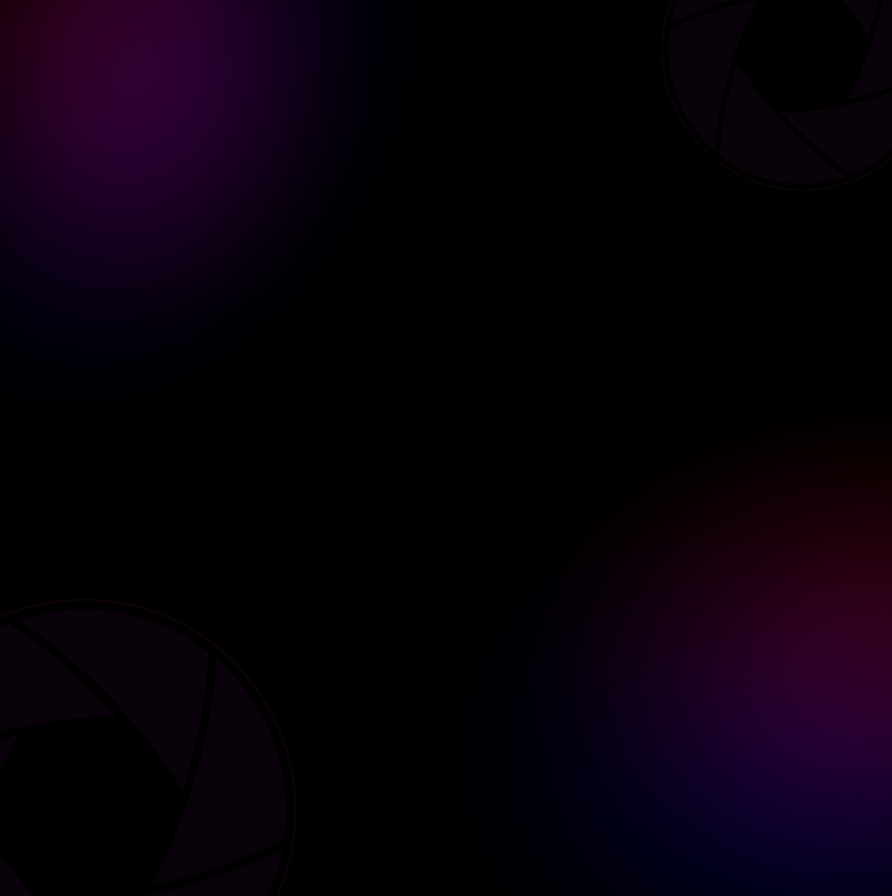
This background is drawn by a Shadertoy shader. Its source:

```glsl
// Dark backdrop with two violet corner glows and two faint camera apertures.

// Glows: lengths are in canvas heights; red and blue spread separately
const float RED_PEAK = 0.23;
const float RED_FLOOR = 0.04;
const float BLUE_PEAK = 0.21;
const float BLUE_FLOOR = 0.018;

// Apertures: lengths are relative to the disc radius
const vec3 BLADE_COLOR = vec3(0.040, 0.006, 0.038);
const vec3 RING_COLOR = vec3(0.050, 0.006, 0.038);
const int BLADES = 6;
const float BLADE_TURN = 0.628;
const float HOLE_APOTHEM = 0.44;
const float ARC_RADIUS = 2.8;
const float SEAM_HALF = 0.02;
const float SEAM_START = -0.25;
const float RING_RADIUS = 1.047;
const float RING_HALF = 0.006;

const float TAU = 6.2831853;

vec2 rotate(vec2 p, float angle) {
    float c = cos(angle), s = sin(angle);
    return vec2(c * p.x + s * p.y, c * p.y - s * p.x);
}

// Elliptical Gaussian falloff, 1 at its centre
float glow(vec2 p, vec2 center, vec2 radii, float tilt) {
    vec2 q = rotate(p - center, tilt) / radii;
    return exp(-dot(q, q));
}

// Antialiased coverage of a signed distance
float cover(float dist, float pixel) {
    return 1.0 - smoothstep(-0.5 * pixel, 0.5 * pixel, dist);
}

vec3 aperture(vec2 p, vec2 center, float radius, float pixel) {
    vec2 q = (p - center) / radius;
    float px = 1.5 * pixel / radius;
    float r = length(q);
    float hole = -1e3;
    float seam = 1e3;

    // Each curved blade edge bounds the hole, then runs out to the rim
    for (int i = 0; i < BLADES; i++) {
        vec2 b = rotate(q, BLADE_TURN + TAU * float(i) / float(BLADES));
        float arc = length(b - vec2(HOLE_APOTHEM - ARC_RADIUS, 0.0)) - ARC_RADIUS;
        hole = max(hole, arc);
        seam = min(seam, max(abs(arc) - SEAM_HALF, SEAM_START - b.y));
    }

    float blades = cover(r - 1.0, px) * (1.0 - cover(hole, px)) * (1.0 - cover(seam, px));
    float ring = cover(abs(r - RING_RADIUS) - RING_HALF, px);
    return BLADE_COLOR * blades + RING_COLOR * ring;
}

void mainImage(out vec4 fragColor, in vec2 fragCoord) {
    float pixel = 1.0 / iResolution.y;
    vec2 p = fragCoord * pixel;

    // Upper left and lower right glows
    float red = max(RED_PEAK * glow(p, vec2(0.137, 0.941), vec2(0.215, 0.260), 0.0) - RED_FLOOR, 0.0)
              + max(RED_PEAK * glow(p, vec2(0.990, 0.271), vec2(0.312, 0.219), 0.0) - RED_FLOOR, 0.0);
    float blue = max(BLUE_PEAK * glow(p, vec2(0.169, 0.896), vec2(0.188, 0.267), -0.52) - BLUE_FLOOR, 0.0)
               + max(BLUE_PEAK * glow(p, vec2(0.924, 0.155), vec2(0.293, 0.221), 0.0) - BLUE_FLOOR, 0.0);
    vec3 color = vec3(red, 0.0, blue);

    // Upper right and lower left apertures
    color += aperture(p, vec2(0.896, 0.945), 0.150, pixel);
    color += aperture(p, vec2(0.094, 0.095), 0.225, pixel);

    fragColor = vec4(color, 1.0);
}
```
